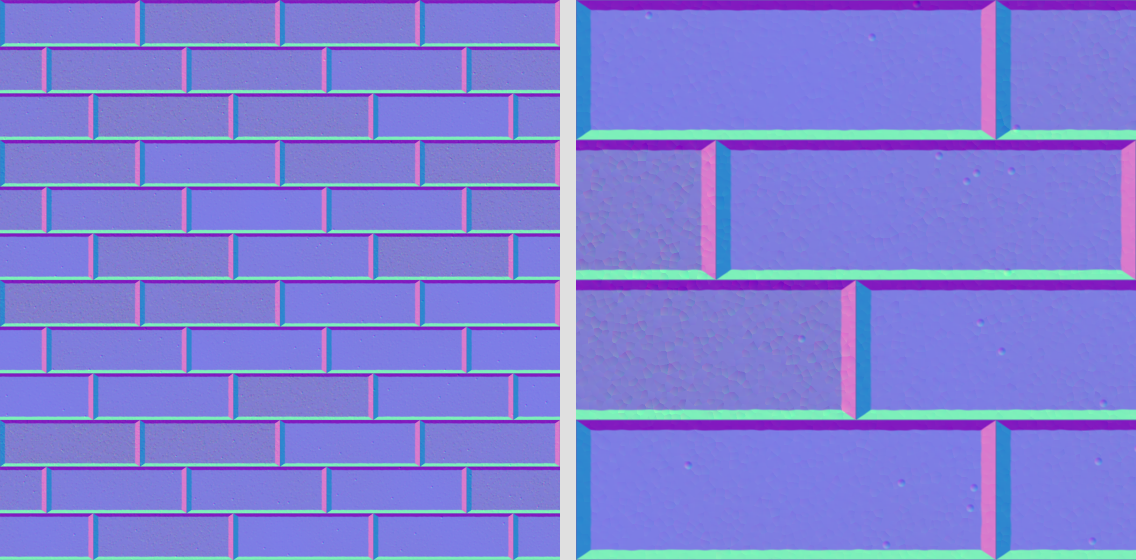
Left, the full canvas; right, a detail of the centre.
Reproduce this texture map procedurally as a Shadertoy shader.

```glsl
#define BRICKS vec2(4.0, 12.0)
#define BEVEL vec2(0.0088, 0.0060)
#define GROOVE 0.0005
#define WEAR 0.00022
#define GRAIN_CELLS 240.0
#define PIT_CELLS 48.0
#define FACE_SMOOTH vec3(0.490, 0.490, 0.900)
#define FACE_ROUGH vec3(0.505, 0.490, 0.800)
#define LEFT_TINT vec3(0.18, 0.53, 0.81)
#define RIGHT_TINT vec3(0.85, 0.48, 0.80)
#define TOP_TINT vec3(0.51, 0.10, 0.75)
#define BOTTOM_TINT vec3(0.49, 0.94, 0.73)

const float TAU = 6.283185;

vec2 hash22(vec2 p) {
    vec3 q = fract(p.xyx * vec3(0.1031, 0.1030, 0.0973));
    q += dot(q, q.yzx + 33.33);
    return fract((q.xx + q.yz) * q.zy);
}

// Wrapped cellular noise: xy = offset to the nearest point, z = its random value
vec3 cellular(vec2 uv, float cells) {
    vec2 p = uv * cells, base = floor(p), nearest = vec2(2.0);
    float value = 0.0;
    for (int y = -1; y <= 1; y++)
    for (int x = -1; x <= 1; x++) {
        vec2 cell = base + vec2(x, y);
        vec2 wrapped = mod(cell, cells);
        vec2 offset = cell + hash22(wrapped) - p;
        if (dot(offset, offset) < dot(nearest, nearest)) {
            nearest = offset;
            value = hash22(wrapped + 71.0).x;
        }
    }
    return vec3(nearest, value);
}

// Layered sines with whole frequencies, so they wrap
float waves(vec2 uv, float k) {
    vec2 a = TAU * uv * k;
    return (sin(a.x * 3.0 + a.y * 2.0 + 1.3)
          + sin(a.y * 5.0 - a.x * 2.0 + 4.1)
          + sin(a.x * 7.0 + a.y * 4.0 + sin(a.x * 2.0))) / 3.0;
}

vec3 brickNormal(vec2 uv, float px) {
    // Running bond: each row shifts by a third of a brick
    vec2 grid = uv * BRICKS;
    float row = floor(grid.y);
    grid.x -= mod(2.0 - row, 3.0) / 3.0;
    vec2 id = mod(vec2(floor(grid.x), row), BRICKS);
    vec2 local = fract(grid);
    vec2 edge = min(local, 1.0 - local) / BRICKS;

    // Face tint and grain, rougher on some bricks
    float rough = clamp(hash22(id + 5.0).x + 0.14 * waves(uv, 1.0), 0.0, 1.0);
    vec3 grain = cellular(uv, GRAIN_CELLS);
    vec2 slope = grain.xy * (grain.z - 0.25) * mix(0.05, 0.17, rough);
    vec3 face = mix(FACE_SMOOTH, FACE_ROUGH, rough);
    face.b -= 0.05 * (grain.z - 0.5) * rough;

    // Sparse small pits
    vec3 pit = cellular(uv, PIT_CELLS);
    float pitMask = step(0.93, pit.z) * (1.0 - smoothstep(0.06, 0.14, length(pit.xy)));
    slope += pit.xy * pitMask * 2.2;

    // Mitred bevels with slightly worn inner edges
    float wear = WEAR * (waves(uv, 9.0) + waves(uv.yx, 23.0));
    vec2 depth = (edge + wear) / BEVEL;
    vec2 soft = 0.5 * px / BEVEL + 0.06;
    vec3 side = local.x < 0.5 ? LEFT_TINT : RIGHT_TINT;
    vec3 end = local.y < 0.5 ? BOTTOM_TINT : TOP_TINT;
    float sideMask = 1.0 - smoothstep(1.0 - soft.x, 1.0 + soft.x, depth.x);
    float endMask = 1.0 - smoothstep(1.0 - soft.y, 1.0 + soft.y, depth.y);
    float mitre = smoothstep(-0.12, 0.12, depth.x - depth.y);
    vec3 color = mix(face, mix(side, end, mitre), max(sideMask, endMask));
    color.rg += slope;

    // Thin groove between bricks
    float groove = 1.0 - smoothstep(GROOVE - 0.3 * px, GROOVE + 0.3 * px, min(edge.x, edge.y));
    return mix(color, vec3(0.42, 0.40, 0.70), 0.55 * groove);
}

void mainImage(out vec4 fragColor, in vec2 fragCoord) {
    // Four samples per pixel
    vec3 sum = vec3(0.0);
    for (int i = 0; i < 4; i++) {
        vec2 jitter = vec2(i % 2, i / 2) * 0.5 - 0.25;
        sum += brickNormal((fragCoord + jitter) / iResolution.xy, 1.0 / iResolution.y);
    }
    fragColor = vec4(clamp(sum * 0.25, 0.0, 1.0), 1.0);
}
```
